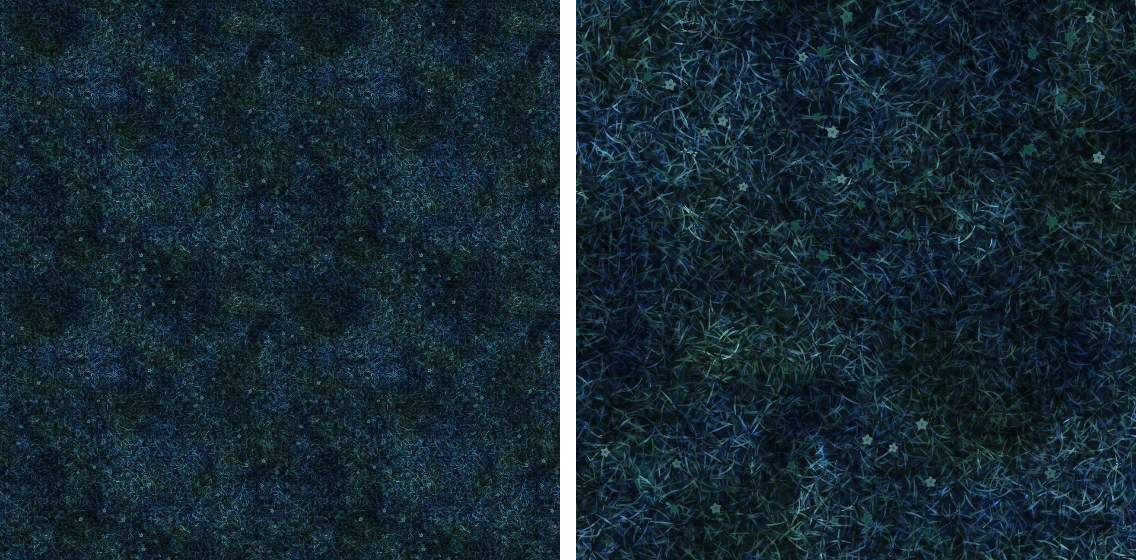
Left, the full canvas; right, a detail of the centre.
This texture is drawn by a WebGL 1 fragment shader. Its source:

```glsl
precision highp float;
// Dark night meadow: tangled fine grass with tiny scattered flowers, in two by two repeats.
uniform vec2 u_resolution;

float hash(vec2 p) {
  return fract(sin(dot(p, vec2(127.1, 311.7))) * 43758.5453);
}

// Value noise that wraps after one tile; cells holds its whole number of cells
float noise(vec2 uv, vec2 cells, float seed) {
  vec2 p = uv * cells, i = floor(p), f = fract(p);
  f = f * f * (3.0 - 2.0 * f);
  vec2 a = mod(i, cells) + seed, b = mod(i + 1.0, cells) + seed;
  return mix(mix(hash(a), hash(vec2(b.x, a.y)), f.x),
             mix(hash(vec2(a.x, b.y)), hash(b), f.x), f.y);
}

// Mottled light and dark patches
float patches(vec2 uv) {
  float sum = 0.0, cells = 6.0, weight = 0.30;
  for (int i = 0; i < 4; i++) {
    sum += weight * noise(uv, vec2(cells), cells * 1.7);
    cells *= 2.0;
    weight *= 0.88;
  }
  float bands = -0.04 * cos(12.56637 * (uv.y - 0.45));
  return 0.16 + 0.72 * smoothstep(0.22, 0.82, sum + bands);
}

// One layer of short curved blades, one per cell, painted over the ground
vec3 grassLayer(vec3 color, vec2 uv, float layer, float light, float pixel) {
  const float CELLS = 52.0;
  vec2 p = uv * CELLS + vec2(0.37, 0.61) * layer;
  float aa = pixel * CELLS;
  for (int y = -1; y <= 1; y++) {
    for (int x = -1; x <= 1; x++) {
      vec2 cell = floor(p) + vec2(x, y);
      vec2 id = mod(cell, CELLS) + layer * 41.3;
      float turn = hash(id), tone = hash(id + 7.7), hue = hash(id + 19.1);
      vec2 q = p - cell - vec2(hash(id + 3.3), hash(id + 5.9));
      float c = cos(turn * 6.28318), s = sin(turn * 6.28318);
      q = vec2(c * q.x + s * q.y, c * q.y - s * q.x);
      float reach = 0.3 + 0.5 * tone;
      q.y += (hue - 0.5) * 0.9 * q.x * q.x;
      float width = 0.062 * (1.0 - 0.6 * abs(q.x) / reach);
      float cover = (1.0 - smoothstep(width - 0.5 * aa, width + 0.5 * aa, abs(q.y)))
                  * (1.0 - smoothstep(reach - aa, reach, abs(q.x)));
      vec3 blade = mix(vec3(0.05, 0.11, 0.21), vec3(0.08, 0.18, 0.16), smoothstep(0.3, 0.7, hue));
      blade = mix(blade, vec3(0.29, 0.41, 0.42), tone * tone * tone * (0.25 + 0.6 * light));
      blade *= (0.5 + 1.0 * light) * (0.3 + 1.2 * hash(id + 11.3));
      color = mix(color, blade, 0.88 * cover);
    }
  }
  return color;
}

// Five-petalled flowers and dim teal leaf rosettes, kept inside their cells
vec3 flowerLayer(vec3 color, vec2 uv, float layer, float pixel) {
  const float CELLS = 20.0;
  vec2 p = uv * CELLS + 0.43 * layer;
  vec2 cell = mod(floor(p), CELLS), id = cell + layer * 29.7;
  vec2 q = fract(p) - 0.2 - 0.6 * vec2(hash(id), hash(id + 4.1));
  float kind = hash(id + 8.3), aa = pixel * CELLS;
  float size = 0.11 + 0.06 * hash(id + 13.9);
  float radius = size * (0.83 + 0.17 * cos(5.0 * atan(q.y, q.x + 0.00001) + 6.28318 * kind));
  float d = length(q);
  float petals = 1.0 - smoothstep(radius - 0.5 * aa, radius + 0.5 * aa, d);
  float heart = 1.0 - smoothstep(0.02, 0.02 + aa, d);
  float cluster = noise(cell / CELLS, vec2(6.0), 61.0);
  float present = step(hash(id + 17.7), 0.05 + 0.38 * cluster * cluster);
  vec3 petal = mix(vec3(0.10, 0.32, 0.29), vec3(0.40, 0.57, 0.58), smoothstep(0.3, 0.9, kind));
  petal = mix(petal, vec3(0.12, 0.25, 0.24), 0.7 * heart);
  return mix(color, petal, 0.8 * present * petals);
}

void main() {
  vec2 uv = fract(2.0 * gl_FragCoord.xy / u_resolution);
  float pixel = 2.0 / min(u_resolution.x, u_resolution.y);
  float light = patches(uv);

  // Deep soil, bluer or greener in places
  float hue = noise(uv, vec2(11.0), 23.0);
  vec3 color = mix(vec3(0.025, 0.055, 0.10), vec3(0.035, 0.075, 0.075), hue);
  color *= 0.65 + 0.8 * light;

  for (int i = 0; i < 10; i++) {
    color = grassLayer(color, uv, float(i), light, pixel);
  }
  color *= mix(vec3(0.88, 0.93, 1.10), vec3(1.10, 1.06, 0.92), hue);

  // Sparse teal sprouts
  float sprout = smoothstep(0.76, 0.95, noise(uv, vec2(24.0), 37.0)) * light;
  color += vec3(0.02, 0.11, 0.09) * sprout * noise(uv, vec2(120.0), 43.0);

  // Fine grain and faint woven threads
  float grain = noise(uv, vec2(192.0), 71.0);
  float threads = noise(uv, vec2(24.0, 192.0), 83.0) + noise(uv, vec2(192.0, 24.0), 97.0);
  color *= 0.34 + 1.15 * grain + 0.25 * threads;
  color += vec3(0.010, 0.015, 0.020) * light;

  for (int i = 0; i < 2; i++) {
    color = flowerLayer(color, uv, float(i), pixel);
  }
  gl_FragColor = vec4(color, 1.0);
}
```
